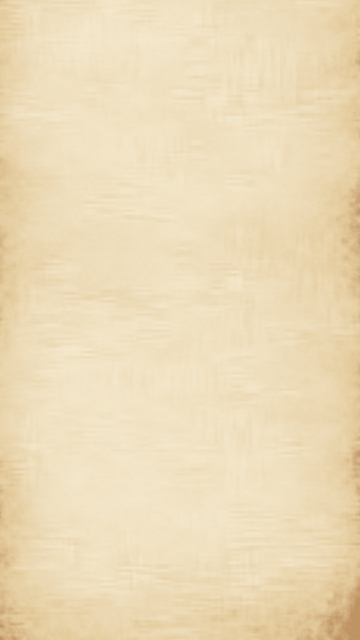
Give the GLSL for this texture, as a Shadertoy shader.

```glsl
#define CREAM vec3(0.955, 0.905, 0.795)
#define SAND vec3(0.89, 0.79, 0.605)
#define BROWN vec3(0.75, 0.58, 0.39)
#define BASE_AGE 0.09
#define EDGE_WIDTH 0.06
#define EDGE_STRENGTH 0.40
#define CLOUD_STRENGTH 0.22
#define FIBRE_STRENGTH 0.20
#define SPECK_STRENGTH 0.55

float hash(vec2 p) {
    return fract(sin(dot(p, vec2(127.1, 311.7))) * 43758.5453);
}

float noise(vec2 p) {
    vec2 cell = floor(p), f = fract(p);
    f = f * f * (3.0 - 2.0 * f);
    return mix(mix(hash(cell), hash(cell + vec2(1, 0)), f.x),
               mix(hash(cell + vec2(0, 1)), hash(cell + vec2(1, 1)), f.x), f.y);
}

float fbm(vec2 p) {
    float sum = 0.0, amp = 0.5;
    for (int i = 0; i < 5; i++) {
        sum += amp * noise(p);
        p = mat2(0.8, 0.6, -0.6, 0.8) * p * 2.03 + 17.3;
        amp *= 0.5;
    }
    return sum / 0.96875;
}

// Soft elliptical patch
float stain(vec2 uv, vec2 centre, vec2 radius) {
    vec2 d = (uv - centre) / radius;
    return exp(-dot(d, d));
}

// Darkening that fades away from the borders
float borderAge(vec2 uv, float mottling) {
    float left = 0.9 * exp(-uv.x / EDGE_WIDTH);
    float right = 1.1 * exp(-(1.0 - uv.x) / EDGE_WIDTH);
    float bottom = exp(-uv.y / 0.05) * (0.5 + 0.35 * uv.x);
    float top = 0.25 * exp(-(1.0 - uv.y) / 0.03);
    return EDGE_STRENGTH * (left + right + bottom + top) * (0.5 + mottling);
}

// Large stains and pale areas
float patches(vec2 uv) {
    float s = 0.0;
    s += 0.17 * stain(uv, vec2(0.00, 0.71), vec2(0.09, 0.04));
    s += 0.10 * stain(uv, vec2(0.02, 0.60), vec2(0.12, 0.06));
    s += 0.20 * stain(uv, vec2(0.00, 0.21), vec2(0.09, 0.07));
    s += 0.20 * stain(uv, vec2(0.00, 0.03), vec2(0.16, 0.08));
    s += 0.18 * stain(uv, vec2(1.00, 0.64), vec2(0.07, 0.07));
    s += 0.34 * stain(uv, vec2(1.00, 0.03), vec2(0.22, 0.055));
    s += 0.12 * stain(uv, vec2(0.62, 0.03), vec2(0.16, 0.07));
    s += 0.09 * stain(uv, vec2(0.22, 0.62), vec2(0.14, 0.05));
    s += 0.12 * stain(uv, vec2(0.72, 0.62), vec2(0.17, 0.05));
    s += 0.06 * stain(uv, vec2(0.50, 0.58), vec2(0.60, 0.09));
    s += 0.10 * stain(uv, vec2(0.88, 0.50), vec2(0.15, 0.60));
    s -= 0.06 * stain(uv, vec2(0.30, 0.86), vec2(0.30, 0.13));
    s -= 0.06 * stain(uv, vec2(0.28, 0.37), vec2(0.30, 0.15));
    return s;
}

// Short threads gathered in sparse clusters
float fibres(vec2 p) {
    float across = noise(p * vec2(20.0, 135.0)) - 0.5;
    float along = noise(p * vec2(115.0, 18.0) + 31.0) - 0.5;
    float acrossMask = smoothstep(0.48, 0.72, fbm(p * vec2(8.0, 12.0) + 4.7));
    float alongMask = smoothstep(0.50, 0.75, fbm(p * vec2(10.0, 8.0) + 9.2));
    return across * (0.10 + 1.2 * acrossMask) + 0.8 * along * alongMask;
}

void mainImage(out vec4 fragColor, in vec2 fragCoord) {
    vec2 uv = fragCoord / iResolution.xy;
    vec2 p = fragCoord / iResolution.x;

    float mottling = fbm(p * 9.0 + 2.0);
    float clouds = fbm(p * vec2(4.0, 6.5) + 6.0) - 0.5;
    float blotches = fbm(p * vec2(15.0, 24.0)) - 0.5;

    // Total ageing drives the paper colour
    float age = BASE_AGE + borderAge(uv, mottling) + patches(uv);
    age += CLOUD_STRENGTH * clouds + FIBRE_STRENGTH * fibres(p);
    age += 0.14 * blotches;

    // Fine speckling on worn areas
    float specks = fbm(p * 48.0 + 11.0) - 0.5;
    age += SPECK_STRENGTH * specks * smoothstep(0.10, 0.70, age);

    vec3 colour = mix(CREAM, SAND, smoothstep(-0.10, 0.60, age));
    colour = mix(colour, BROWN, smoothstep(0.46, 1.05, age));
    colour += 0.010 * (noise(p * 140.0) - 0.5);
    fragColor = vec4(clamp(colour, 0.0, 1.0), 1.0);
}
```
